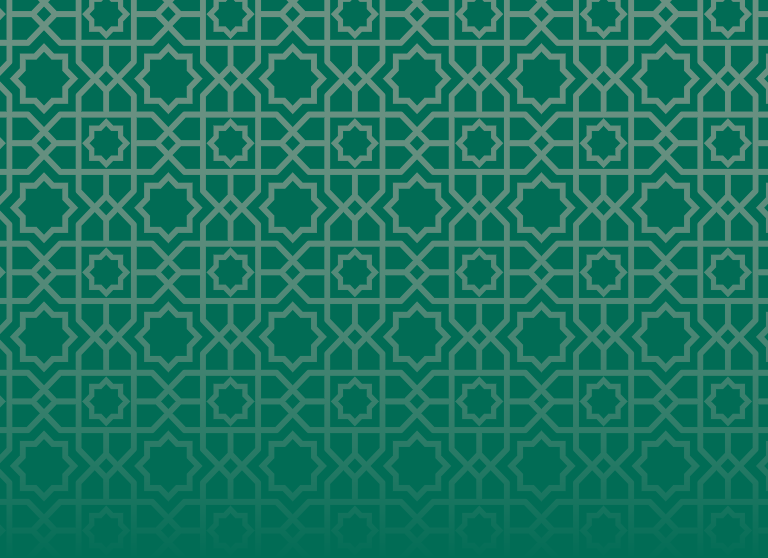
This pattern is drawn by a Shadertoy shader. Its source:

```glsl
// Geometric lattice of eight-pointed stars on green, fading out toward the bottom.
// Each cell is folded by its mirror axes into one triangle, where a few segments
// and two star outlines are measured by distance and drawn as bands.

float segment(vec2 p, vec2 a, vec2 b) {
    vec2 d = b - a;
    return length(p - a - d * clamp(dot(p - a, d) / dot(d, d), 0.0, 1.0));
}

// Union of an upright and a turned square; expects p in the first quadrant
float starOutline(vec2 p, float size) {
    return abs(min(max(p.x, p.y), (p.x + p.y) * 0.7071) - size);
}

// Signed distance to the bands, in cell units
float lattice(vec2 q) {
    vec2 p = abs(fract(q + 0.5) - 0.5);
    if (p.y > p.x) p = p.yx;

    // Frame around the small star
    float d = segment(p, vec2(0.278, 0.13), vec2(0.278));
    d = min(d, segment(p, vec2(0.278), vec2(0.5, 0.278)));

    // Crossing diagonals, diamond and its stub
    d = min(d, segment(p, vec2(0.278, 0.13), vec2(0.408, 0.0)));
    d = min(d, segment(p, vec2(0.408, 0.0), vec2(0.5, 0.092)));
    d = min(d, segment(p, vec2(0.5, 0.092), vec2(0.5, 0.278)));

    // Large star at the cell corner, small star at its centre
    d = min(d, starOutline(p, 0.171)) - 0.0235;
    return min(d, starOutline(0.5 - p, 0.116) - 0.021);
}

void mainImage(out vec4 fragColor, in vec2 fragCoord) {
    vec2 uv = fragCoord / iResolution.xy;
    vec2 repeats = vec2(6.176, 4.322);
    float d = lattice((uv - vec2(0.0573, 0.1649)) * repeats);

    // Soft edge about one pixel wide
    float pixel = repeats.y / iResolution.y;
    float band = 1.0 - smoothstep(-0.6 * pixel, 0.6 * pixel, d);

    // Bands dissolve into the ground toward the lower edge
    float fade = 1.0 - pow(1.0 - uv.y, 2.2);
    vec3 ground = vec3(0.005, 0.425, 0.335);
    vec3 sage = vec3(0.42, 0.57, 0.51);
    fragColor = vec4(mix(ground, sage, band * fade), 1.0);
}
```
